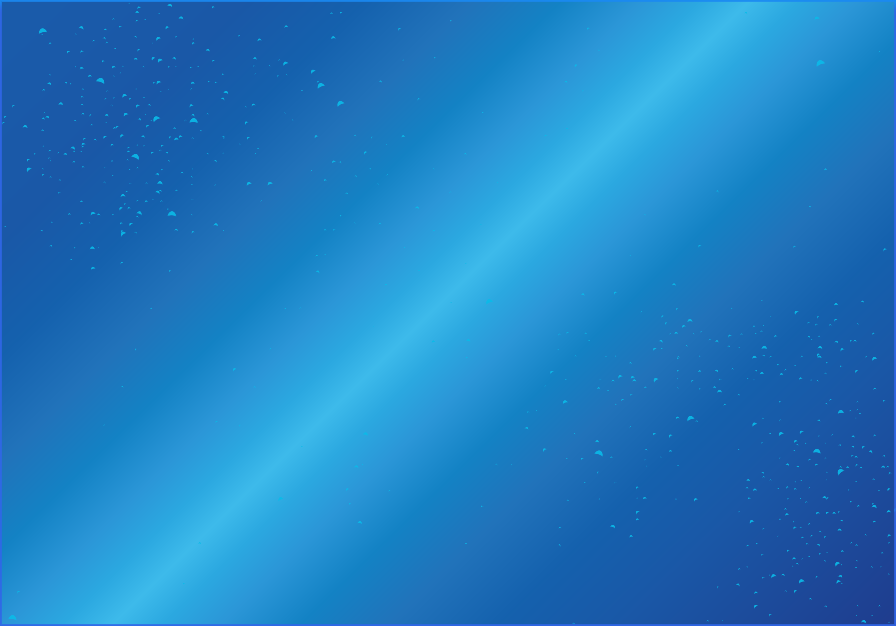
A Shadertoy shader for this background:

```glsl
const vec3 SPECK_CYAN = vec3(0.04, 0.73, 0.91);
const vec3 BORDER_SIDE = vec3(0.19, 0.40, 0.91);
const vec3 BORDER_TOP = vec3(0.10, 0.54, 0.95);

float hash(vec2 p) {
    return fract(sin(dot(p, vec2(127.1, 311.7))) * 43758.5453);
}

// Signed distance across the diagonal beam; negative is upper left
float beamDistance(vec2 p, vec2 foot, vec2 head) {
    vec2 dir = normalize(head - foot);
    return dot(p - foot, vec2(dir.y, -dir.x));
}

// Piecewise gradient from the bright crest to the deep blue corners
vec3 beamColor(float signedDist) {
    const int STOPS = 8;
    float place[STOPS] = float[](0.0, 0.055, 0.12, 0.21, 0.31, 0.43, 0.56, 0.86);
    vec3 deep = signedDist < 0.0 ? vec3(0.10, 0.36, 0.67) : vec3(0.12, 0.24, 0.56);
    vec3 tint[STOPS] = vec3[](
        vec3(0.24, 0.73, 0.92), vec3(0.17, 0.66, 0.88),
        vec3(0.17, 0.59, 0.845), vec3(0.075, 0.51, 0.77),
        vec3(0.13, 0.45, 0.73), vec3(0.08, 0.38, 0.68),
        vec3(0.10, 0.345, 0.655), deep);
    float d = abs(signedDist);
    vec3 color = tint[0];
    for (int i = 1; i < STOPS; i++) {
        float t = clamp((d - place[i - 1]) / (place[i] - place[i - 1]), 0.0, 1.0);
        color = mix(color, tint[i], t);
    }
    return color;
}

float blob(vec2 p, vec2 center, vec2 radius) {
    vec2 q = (p - center) / radius;
    return exp(-dot(q, q));
}

// Chance of a speck, gathered in the two dark corners
float speckDensity(vec2 p) {
    float upperLeft = 0.75 * blob(p, vec2(0.20, 0.86), vec2(0.17, 0.12))
                    + 0.70 * blob(p, vec2(0.21, 0.69), vec2(0.13, 0.09))
                    + 0.22 * blob(p, vec2(0.52, 0.78), vec2(0.11, 0.17));
    float lowerRight = 0.75 * blob(p, vec2(1.20, 0.44), vec2(0.17, 0.06))
                     + 0.80 * blob(p, vec2(1.33, 0.20), vec2(0.14, 0.16))
                     + 0.22 * blob(p, vec2(0.98, 0.27), vec2(0.14, 0.18));
    return max(upperLeft + lowerRight - 0.04, 0.0);
}

// One jittered, slightly bent flake per grid cell
float specks(vec2 p, float cells, float amount, float seed, float pixel) {
    vec2 id = floor(p * cells);
    vec2 key = id + seed;
    vec2 jitter = 0.3 + 0.4 * vec2(hash(key + 3.1), hash(key + 7.7));
    vec2 q = (p * cells - id - jitter) / cells;
    float angle = (hash(key + 11.3) - 0.35) * 1.2;
    q = mat2(cos(angle), -sin(angle), sin(angle), cos(angle)) * q;
    float size = mix(0.07, 0.24, pow(hash(key + 17.9), 2.0)) / cells;
    q.y += 0.5 * q.x * q.x / size;
    float edge = (length(q * vec2(1.0, 2.0)) - size) * 0.6;
    float present = step(hash(key), amount * speckDensity((id + 0.5) / cells));
    return present * (1.0 - smoothstep(-0.5 * pixel, 0.5 * pixel, edge));
}

void mainImage(out vec4 fragColor, in vec2 fragCoord) {
    float pixel = 1.0 / iResolution.y;
    vec2 p = fragCoord * pixel;
    vec2 extent = vec2(iResolution.x * pixel, 1.0);

    // Diagonal beam
    float d = beamDistance(p, vec2(0.177, 0.0), vec2(1.199, 1.0));
    vec3 color = beamColor(d);

    // Scattered flakes, coarse to fine
    float flakes = 0.0;
    for (int i = 0; i < 3; i++) {
        float layer = float(i);
        float cells = 34.0 + 23.0 * layer;
        flakes = max(flakes, specks(p, cells, 0.36, 19.0 * layer, pixel));
    }
    color = mix(color, SPECK_CYAN, 0.9 * flakes);

    // Thin frame, lighter along the top
    vec2 inset = min(p, extent - p);
    float rim = min(inset.x, inset.y);
    float frame = 1.0 - smoothstep(0.0028 - 0.5 * pixel, 0.0028 + 0.5 * pixel, rim);
    vec3 frameColor = mix(BORDER_SIDE, BORDER_TOP, smoothstep(0.98, 1.0, p.y));
    color = mix(color, frameColor, 0.9 * frame);

    fragColor = vec4(color, 1.0);
}
```
